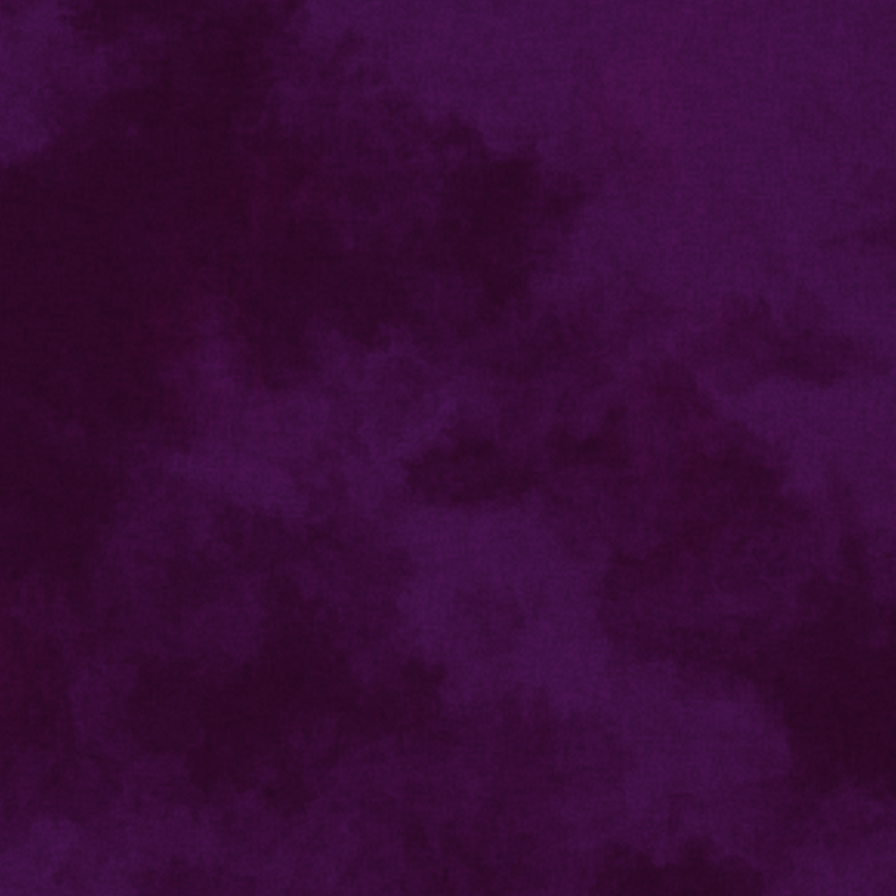
This texture is drawn by a three.js fragment shader. Its source:

```glsl
// Hand-dyed purple cotton: cloudy dark and light dye patches with ragged edges.
// Domain-warped fractal noise sets the dye depth; stretched noise adds the
// fine horizontal and vertical threads and faint streaks of the cloth.
varying vec2 vUv;

const vec3 DEEP_PLUM = vec3(0.180, 0.030, 0.153);
const vec3 MID_PURPLE = vec3(0.220, 0.043, 0.219);
const vec3 LIGHT_VIOLET = vec3(0.260, 0.065, 0.283);
const vec3 MAGENTA_TINT = vec3(0.035, -0.004, 0.006);

float hash(vec2 p) {
  vec3 q = fract(vec3(p.xyx) * 0.1031);
  q += dot(q, q.yzx + 33.33);
  return fract((q.x + q.y) * q.z);
}

// Smooth value noise, 0 to 1
float noise(vec2 p) {
  vec2 cell = floor(p);
  vec2 f = fract(p);
  vec2 w = f * f * (3.0 - 2.0 * f);
  float low = mix(hash(cell), hash(cell + vec2(1.0, 0.0)), w.x);
  float high = mix(hash(cell + vec2(0.0, 1.0)), hash(cell + vec2(1.0)), w.x);
  return mix(low, high, w.y);
}

// Fractal sum, with each octave turned to hide the lattice
float fbm(vec2 p, float gain) {
  mat2 turn = mat2(0.8, 0.6, -0.6, 0.8);
  float sum = 0.0;
  float total = 0.0;
  float amplitude = 1.0;
  for (int i = 0; i < 6; i++) {
    sum += amplitude * noise(p);
    total += amplitude;
    amplitude *= gain;
    p = turn * p * 2.03 + 17.3;
  }
  return sum / total;
}

// Dye depth: broad clouds torn by the warp, with smaller ragged blotches
float dyeClouds(vec2 uv) {
  vec2 warp = vec2(fbm(uv * 9.0 + 3.7, 0.65), fbm(uv * 9.0 + 41.2, 0.65)) - 0.5;
  float broad = fbm(uv * 4.2 + warp * 1.0 + 8.0, 0.52);
  float blotches = fbm(uv * 15.0 + warp * 2.5 + 57.0, 0.62);
  return broad + (blotches - 0.5) * 0.42;
}

// Noise drawn out along both thread directions, -1 to 1
float threads(vec2 uv, float fine, float coarse) {
  float warpThread = noise(uv * vec2(fine, coarse) + 5.0);
  float weftThread = noise(uv * vec2(coarse, fine) + 71.0);
  return warpThread + weftThread - 1.0;
}

vec3 dyeColor(float depth) {
  vec3 lower = mix(DEEP_PLUM, MID_PURPLE, clamp(depth * 2.0, 0.0, 1.0));
  return mix(lower, LIGHT_VIOLET, clamp(depth * 2.0 - 1.0, 0.0, 1.0));
}

void main() {
  // Patches of dye, lightly streaked along the cloth
  float clouds = dyeClouds(vUv);
  float streaks = threads(vUv, 80.0, 12.0);
  float depth = smoothstep(0.25, 0.76, clouds + streaks * 0.03);
  vec3 color = dyeColor(depth);

  // Sparse reddish threads
  float redPatch = smoothstep(0.5, 0.8, fbm(vUv * 4.0 + 90.0, 0.5));
  float redThread = noise(vUv * vec2(150.0, 14.0) + 23.0);
  color += MAGENTA_TINT * redPatch * redThread * 0.7;

  // Fine weave and grain
  float weave = threads(vUv, 250.0, 60.0);
  float grain = noise(vUv * 290.0 + 13.0) - 0.5;
  color *= 1.0 + weave * 0.08 + grain * 0.15;

  gl_FragColor = vec4(color, 1.0);
}
```
